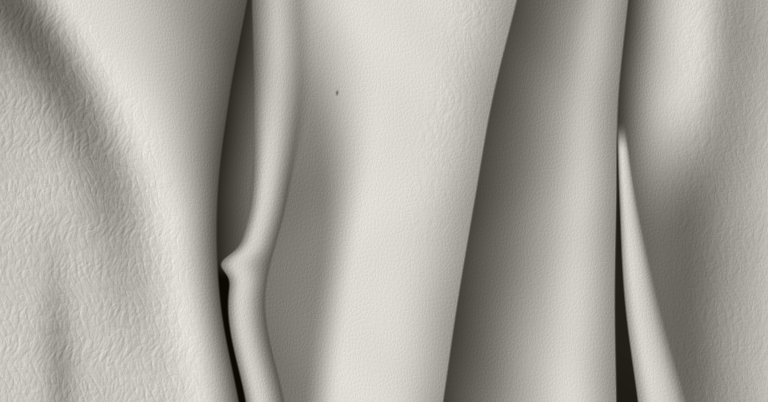
A WebGL 1 fragment shader for this texture:

```glsl
precision highp float;
// Pale leather hanging in soft vertical folds, lit from the left.
// Splines trace fold edges down the canvas and shade each fold across its width;
// embossed cellular noise adds wrinkles, cracks and grain.
uniform vec2 u_resolution;

float kernel(float d) {
  d = abs(d);
  if (d < 1.0) return (1.5 * d - 2.5) * d * d + 1.0;
  if (d < 2.0) return ((2.5 - 0.5 * d) * d - 4.0) * d + 2.0;
  return 0.0;
}

// Catmull-Rom curve through five evenly spaced values, t in 0..1
float spline(float t, float a, float b, float c, float d, float e) {
  t = clamp(t, 0.0, 1.0) * 4.0;
  return (2.0 * a - b) * kernel(t + 1.0) + a * kernel(t) + b * kernel(t - 1.0)
    + c * kernel(t - 2.0) + d * kernel(t - 3.0) + e * kernel(t - 4.0)
    + (2.0 * e - d) * kernel(t - 5.0);
}

float bell(float x) { return exp(-x * x); }

float rightOf(float d) { return smoothstep(-0.0018, 0.0018, d); }

vec2 hash2(vec2 p) {
  return fract(sin(vec2(dot(p, vec2(127.1, 311.7)), dot(p, vec2(269.5, 183.3)))) * 43758.5);
}

// Cell plateaus separated by narrow valleys
float cells(vec2 p) {
  vec2 id = floor(p), f = fract(p);
  float near = 9.0, second = 9.0;
  for (int j = -1; j <= 1; j++) {
    for (int i = -1; i <= 1; i++) {
      vec2 o = vec2(float(i), float(j));
      float d = length(o + hash2(id + o) - f);
      second = min(second, max(near, d));
      near = min(near, d);
    }
  }
  return smoothstep(0.0, 0.5, second - near);
}

// Two sizes of slanted, stretched creases
float wrinkles(vec2 p) {
  p += 0.012 * sin(p.yx * vec2(23.0, 31.0)) + 0.006 * sin(p.yx * vec2(61.0, 47.0) + 2.0);
  return 0.6 * cells(vec2(p.x * 42.0 + p.y * 16.0, p.y * 13.0 - p.x * 5.0))
    + 0.4 * cells(vec2(p.x * 70.0 - p.y * 15.0, p.y * 30.0 + p.x * 9.0));
}

float grain(vec2 p) {
  p += 0.005 * sin(p.yx * vec2(67.0, 53.0));
  return cells(vec2(p.x * 115.0 + p.y * 20.0, p.y * 85.0));
}

void main() {
  vec2 uv = gl_FragCoord.xy / u_resolution;
  float x = uv.x, v = 1.0 - uv.y;
  vec2 p = vec2(x * 1.91, uv.y);

  // Fold edges
  float edge1 = spline(v, 0.322, 0.298, 0.283, 0.287, 0.311);
  float roll0 = spline(v, 0.328, 0.331, 0.328, 0.297, 0.320) - 0.018 * bell((v - 0.655) / 0.03);
  float roll1 = spline(v, 0.391, 0.392, 0.373, 0.345, 0.370);
  float edge3 = spline(v, 0.673, 0.641, 0.618, 0.596, 0.577);
  float edge4 = spline(v, 0.818, 0.805, 0.803, 0.801, 0.803);
  float flap0 = spline(v, 0.800, 0.803, 0.807, 0.814, 0.831);
  float flap1 = spline(v, 0.794, 0.810, 0.829, 0.857, 0.893);

  // Left sheet: diagonal ridge with a wrinkled hollow beside it
  float ridge = spline(v, 0.08, 0.16, 0.212, 0.235, 0.258);
  float d = x - ridge;
  float slope = clamp(d / (edge1 - ridge), 0.0, 1.0);
  float lit = spline(slope, 0.88, 0.83, 0.72, 0.56, 0.36);
  float hollow = 0.78 - 0.20 * bell((d + 0.07) / 0.04) * smoothstep(1.0, 0.3, v)
    - 0.16 * bell(length(vec2(x, v)) / 0.25)
    - 0.15 * bell((x - 0.05 - 0.03 * v) / 0.022) * smoothstep(0.45, 0.9, v);
  float tone = mix(hollow, lit, smoothstep(-0.05, 0.015, d));

  // Deep gap, then the narrow rolled fold
  float gap = mix(0.22, 0.44, clamp((x - edge1) / 0.04, 0.0, 1.0));
  gap = mix(gap, 0.10, smoothstep(0.64, 0.70, v));
  tone = mix(tone, gap, rightOf(x - edge1));
  float s = (x - roll0) / (roll1 - roll0);
  float roll = mix(spline(s, 0.42, 0.64, 0.77, 0.70, 0.57),
    spline(s, 0.50, 0.79, 0.78, 0.60, 0.38), smoothstep(0.0, 0.5, v));
  tone = mix(tone, roll, rightOf(x - roll0));

  // Broad central sheet: shaded trough, then a bright plateau
  s = (x - roll1) / (edge3 - roll1);
  float brink = spline(v, 0.410, 0.446, 0.448, 0.432, 0.417);
  float trough = mix(0.62, 0.49, smoothstep(0.0, 0.5, v)) + 0.25 * s;
  float plateau = spline(s, 0.85, 0.86, 0.86, 0.82, 0.62);
  float blur = mix(0.06, 0.025, smoothstep(0.0, 0.7, v));
  float sheet = mix(trough, plateau, smoothstep(-blur, blur, x - brink));
  float soft = mix(0.018, 0.002, smoothstep(0.1, 0.55, v));
  tone = mix(tone, sheet, smoothstep(-soft, soft, x - roll1));

  // Sheet rising out of the long central shadow
  s = (x - edge3) / (edge4 - edge3);
  float rise = mix(spline(s, 0.33, 0.44, 0.58, 0.74, 0.56),
    spline(s, 0.30, 0.49, 0.71, 0.84, 0.58), v);
  tone = mix(tone, rise, rightOf(x - edge3));

  // Right sheet: ridge above, diagonal shadow below
  s = (x - edge4) / (1.0 - edge4);
  float upper = spline(s, 0.28, 0.72, 0.84, 0.62, 0.69);
  float lower = spline(s, 0.34, 0.45, 0.45, 0.62, 0.75);
  float right = mix(upper, lower, smoothstep(0.2, 0.6, v + 0.25 * (s - 0.4)));
  tone = mix(tone, right, rightOf(x - edge4));

  // Small flap with a dark slit on its left
  float below = smoothstep(0.30, 0.38, v);
  float slit = rightOf(x - edge4) * rightOf(flap0 - x) * below;
  tone = mix(tone, 0.18, slit);
  s = (x - flap0) / max(flap1 - flap0, 0.004);
  float flap = spline(s, 0.60, 0.82, 0.82, 0.72, 0.48);
  tone = mix(tone, flap, rightOf(x - max(flap0, edge4)) * rightOf(flap1 - x) * below);

  // Stronger light on the crests, deeper hollows
  tone = min(0.69 + 1.08 * (tone - 0.70), 0.90);

  // Embossed surface, coarsest on the left and right sheets
  vec2 light = vec2(0.004, -0.003);
  float coarse = wrinkles(p + light) - wrinkles(p);
  float fine = grain(p + light * 0.6) - grain(p);
  float rough = 0.09 * smoothstep(0.06, -0.05, d) + 0.04 * smoothstep(0.84, 0.92, x)
    + 0.05 * bell((x - edge3 + 0.05) / 0.04) * smoothstep(0.9, 0.2, v);
  tone += (coarse * rough + fine * 0.025) * smoothstep(0.1, 0.6, tone);
  tone += 0.01 * sin(p.x * 19.0 + 2.0 * sin(p.y * 7.0)) * sin(p.y * 13.0 + p.x * 5.0);
  tone -= 0.3 * bell(length(vec2((x - 0.439) * 1.91, v - 0.231) / vec2(0.003, 0.006)));

  vec3 color = tone - vec3(0.0, 0.008, 0.036);
  gl_FragColor = vec4(clamp(color, 0.0, 1.0), 1.0);
}
```
